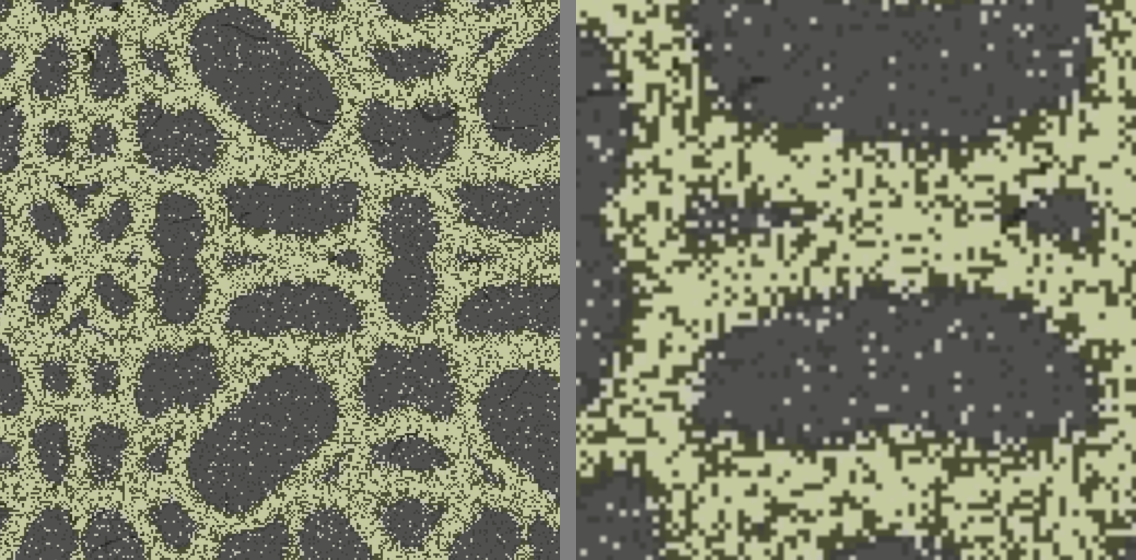
Left, the full canvas; right, a detail of the centre.
Give the GLSL for this texture, as a three.js fragment shader.

```glsl
// Grainy lichen-like veins around dark lobes, mirrored about a horizontal axis.
// A folded cellular field, ringed discs and a four-petal flower set the density
// of pale square grains; gradient noise adds clumps and fine cracks.

varying vec2 vUv;

const float GRAINS = 256.0;       // grains across the canvas
const float MIRROR_Y = 0.538;     // horizontal mirror axis
const float HALF_PERIOD = 0.207;  // spacing of the vertical fold axes
const float FLOWER_X = 0.143;
const float DISC_X = 0.523;

const vec3 SLATE = vec3(0.315, 0.315, 0.31);
const vec3 CHARCOAL = vec3(0.25, 0.25, 0.24);
const vec3 OLIVE = vec3(0.30, 0.31, 0.20);
const vec3 CREAM = vec3(0.78, 0.79, 0.67);
const vec3 LIME = vec3(0.77, 0.79, 0.62);
const vec3 ASH = vec3(0.76, 0.76, 0.71);

float hash(vec2 p) {
  vec3 q = fract(p.xyx * 0.1031);
  q += dot(q, q.yzx + 33.33);
  return fract((q.x + q.y) * q.z);
}

vec2 hash2(vec2 p) {
  return vec2(hash(p + 17.3), hash(p + 91.7));
}

float gradientDot(vec2 cell, vec2 offset) {
  float angle = 6.2832 * hash(cell + 5.0);
  return dot(vec2(cos(angle), sin(angle)), offset);
}

float gradientNoise(vec2 p) {
  vec2 i = floor(p);
  vec2 f = p - i;
  vec2 w = f * f * f * (f * (f * 6.0 - 15.0) + 10.0);
  vec2 e = vec2(1.0, 0.0);
  float low = mix(gradientDot(i, f), gradientDot(i + e.xy, f - e.xy), w.x);
  float high = mix(gradientDot(i + e.yx, f - e.yx), gradientDot(i + e.xx, f - e.xx), w.x);
  return mix(low, high, w.y);
}

float capsule(vec2 p, vec2 a, vec2 b, float radius) {
  vec2 pa = p - a;
  vec2 ba = b - a;
  return length(pa - ba * clamp(dot(pa, ba) / dot(ba, ba), 0.0, 1.0)) - radius;
}

// Gap between the two nearest seeds: zero on the cell borders.
float cellGap(vec2 p, float jitter) {
  vec2 base = floor(p);
  float nearest = 9.0;
  float second = 9.0;
  for (int y = -1; y <= 1; y++) {
    for (int x = -1; x <= 1; x++) {
      vec2 cell = base + vec2(float(x), float(y));
      float d = distance(p, cell + 0.5 + jitter * (hash2(cell + 40.0) - 0.5));
      second = min(second, max(nearest, d));
      nearest = min(nearest, d);
    }
  }
  return second - nearest;
}

// Signed distance to the large discs and the petals, in mirrored space.
float ringShapes(vec2 p) {
  float d = 1.0;
  for (int i = 0; i < 2; i++) {
    float side = float(i);
    vec2 centre = vec2(DISC_X + 2.0 * HALF_PERIOD * side, 0.272);
    vec2 tip = centre + vec2(0.214 * side - 0.107, 0.1);
    d = min(d, capsule(p, centre, tip, 0.1));
  }
  vec2 petal = vec2(abs(p.x - FLOWER_X), p.y);
  return min(d, capsule(petal, vec2(0.046, 0.05), vec2(0.074, 0.08), 0.042));
}

// Vein strength from 0 in the lobes to 1 on the borders.
float veinField(vec2 p) {
  vec2 m = vec2(p.x, abs(p.y - MIRROR_Y));
  float seam = DISC_X - HALF_PERIOD;
  float fold = abs(mod(m.x - seam, 2.0 * HALF_PERIOD) - HALF_PERIOD);
  if (m.x < seam) fold = abs(m.x - FLOWER_X) * HALF_PERIOD / (seam - FLOWER_X);
  float gap = cellGap(vec2(fold, m.y) / 0.142 + 3.0, 0.8);
  float veins = 1.0 - smoothstep(0.1, 0.48, gap + 0.15 * gradientNoise(p * 22.0));
  float d = ringShapes(m) + 0.008 * gradientNoise(p * 30.0);
  float ring = 1.0 - smoothstep(0.006, 0.03, abs(d));
  return max(veins * smoothstep(-0.015, 0.015, d), ring);
}

// Signed crack mark: negative for dark hairlines, positive for faint light ones.
float crackMark(vec2 p) {
  vec2 slanted = vec2(dot(p, vec2(0.8, 0.6)), dot(p, vec2(-0.6, 0.8)));
  float line = 1.0 - smoothstep(0.012, 0.035, abs(gradientNoise(slanted * vec2(6.0, 11.0))));
  float patches = gradientNoise(p * 7.0 + 20.0);
  return line * (0.04 * step(patches, -0.25) - 0.1 * step(0.2, patches));
}

vec3 grainColor(vec2 cell) {
  vec2 p = (cell + 0.5) / GRAINS;
  float vein = veinField(p);
  float clump = gradientNoise(cell * 0.37);
  float sparks = max(0.01, 0.045 + 0.07 * gradientNoise(p * 9.0));
  float density = mix(sparks, 0.73, vein) + 0.55 * vein * clump;
  float shade = hash(cell + 311.0);
  if (hash(cell + 127.0) < density) {
    float tint = vein + 0.5 * (shade - 0.5);
    return mix(ASH, mix(CREAM, LIME, smoothstep(0.65, 0.9, tint)), smoothstep(0.25, 0.5, tint));
  }
  vec3 dark = mix(SLATE, CHARCOAL, step(shade, mix(0.12, 0.8, smoothstep(0.0, 0.3, vein))));
  dark = mix(dark, OLIVE, smoothstep(0.2, 0.5, vein + 0.3 * (shade - 0.5)));
  return dark + crackMark(p);
}

void main() {
  // Blend neighbouring grains over a narrow band for smooth edges.
  vec2 grid = vUv * GRAINS - 0.5;
  vec2 cell = floor(grid);
  vec2 w = smoothstep(0.1, 0.9, grid - cell);
  vec3 low = mix(grainColor(cell), grainColor(cell + vec2(1.0, 0.0)), w.x);
  vec3 high = mix(grainColor(cell + vec2(0.0, 1.0)), grainColor(cell + 1.0), w.x);
  gl_FragColor = vec4(mix(low, high, w.y), 1.0);
}
```
